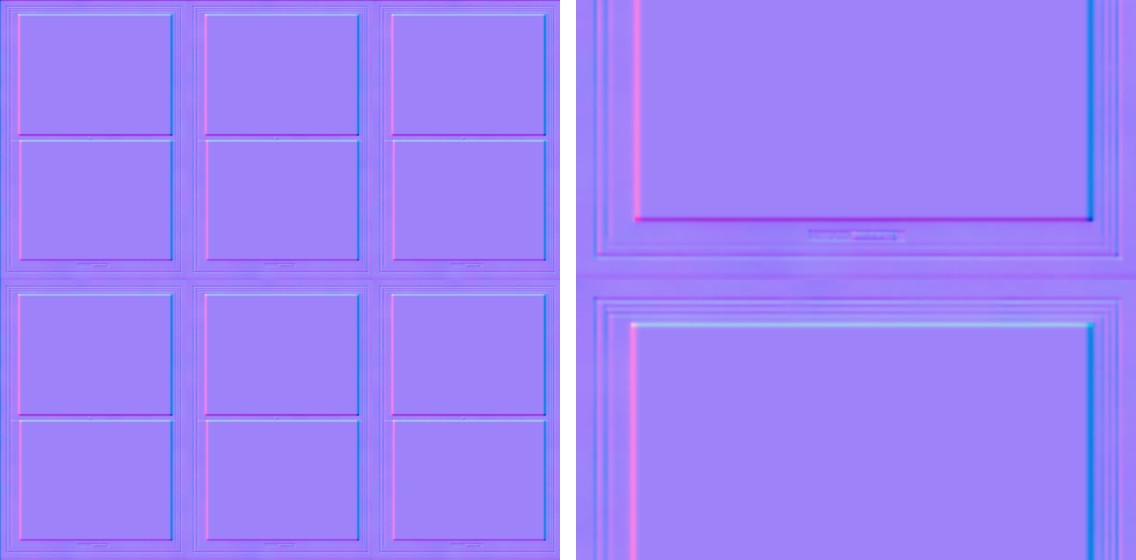
Left, the full canvas; right, a detail of the centre.
Write a three.js fragment shader that draws this texture map.

```glsl
// Tangent-space normal map of sash windows, three across and two down.
// Each cell sums the surface tilt of bevelled panes, grooved mouldings, a latch
// and a handle, then turns that tilt into colour; faint noise wears the frame.
varying vec2 vUv;

const vec2 REPEATS = vec2(3.0, 2.0);
const vec2 CELL = vec2(256.0, 384.0);          // design units per window, y down
const vec3 FLAT_COLOR = vec3(0.62, 0.51, 0.98);
const float RED_RISE = 0.33;                   // tilt toward the left edge
const float RED_FALL = 0.56;                   // tilt toward the right edge
const float GREEN_RISE = 0.25;                 // tilt toward the top edge
const float GREEN_FALL = 0.34;                 // tilt toward the bottom edge
const vec3 BLUE_LOSS = vec3(0.08, 0.05, 0.17); // sideways, top, bottom
const vec2 PANE_WIDTH = vec2(1.7, 1.2);        // upright edges, level edges
const vec2 GROOVE_WIDTH = vec2(1.05, 0.95);
const vec2 DETAIL_WIDTH = vec2(0.85);
const vec2 SKIRT_WIDTH = vec2(5.0);
const float SKIRT = 0.12;                      // broad shading beside the panes
const float GROOVE_GAP = 1.8;
const float GRAIN = 0.04;
const float SWELL = 0.12;

// Rectangles: left, top, right, bottom
const vec4 UPPER_PANE = vec4(26.2, 20.5, 235.2, 185.0);
const vec4 LOWER_PANE = vec4(28.0, 193.3, 235.2, 356.3);
const vec4 OUTER_FRAME = vec4(10.6, 10.2, 247.2, 372.4);
const vec4 INNER_FRAME = vec4(15.2, 13.4, 244.0, 370.5);
const vec4 SASH = vec4(16.4, 16.6, 240.8, 367.5);
const vec4 HANDLE = vec4(107.0, 361.6, 149.5, 366.0);
const vec4 GRIP = vec4(127.0, 362.6, 145.5, 365.4);
const vec2 LATCH = vec2(123.0, 189.8);

float hash(vec2 p) {
  vec3 q = fract(vec3(p.xyx) * 0.1031);
  q += dot(q, q.yzx + 33.33);
  return fract((q.x + q.y) * q.z);
}

float noise(vec2 p) {
  vec2 i = floor(p), f = fract(p);
  f = f * f * (3.0 - 2.0 * f);
  return mix(mix(hash(i), hash(i + vec2(1.0, 0.0)), f.x),
             mix(hash(i + vec2(0.0, 1.0)), hash(i + 1.0), f.x), f.y);
}

vec2 noiseTilt(vec2 p) { return vec2(noise(p), noise(p + 47.0)) - 0.5; }

// Soft line profile and soft interval
float pulse(float t, float width) { return exp(-t * t / (width * width)); }

float span(float t, float a, float b) {
  return smoothstep(a - 0.9, a + 0.9, t) * (1.0 - smoothstep(b - 0.9, b + 0.9, t));
}

float inside(vec2 p, vec4 r) { return span(p.x, r.x, r.z) * span(p.y, r.y, r.w); }

// Tilt of a sunken rectangle: opposite edges lean opposite ways
vec2 bevel(vec2 p, vec4 r, vec2 width) {
  vec2 lean = vec2(pulse(p.x - r.x, width.x) - pulse(p.x - r.z, width.x),
                   pulse(p.y - r.y, width.y) - pulse(p.y - r.w, width.y));
  return lean * vec2(span(p.y, r.y - 1.0, r.w + 1.0),
                     span(p.x, r.x - 1.0, r.z + 1.0));
}

// Two opposed bevels make a narrow raised outline
vec2 moulding(vec2 p, vec4 r) {
  vec4 grown = r + GROOVE_GAP * vec4(-1.0, -1.0, 1.0, 1.0);
  return bevel(p, r, GROOVE_WIDTH) - 0.8 * bevel(p, grown, GROOVE_WIDTH);
}

vec2 windowTilt(vec2 p) {
  float frame = 1.0 - max(inside(p, UPPER_PANE), inside(p, LOWER_PANE));
  float worn = 0.7 + 0.6 * noise(p * 0.09);
  float sill = smoothstep(362.0, 366.0, p.y);

  // Frame and sash mouldings, the inner ones fading at the sill
  vec2 inner = 0.24 * moulding(p, INNER_FRAME) + 0.24 * moulding(p, SASH) * frame;
  vec2 tilt = worn * (0.42 * moulding(p, OUTER_FRAME) + inner * (1.0 - 0.6 * sill));

  // Meeting rail and its latch
  tilt.y += 0.5 * pulse(p.y - 193.0, 1.0) * span(p.x, 15.0, 241.0);
  vec2 toLatch = p - LATCH;
  float latchRadius = length(toLatch);
  tilt -= 0.35 * toLatch / max(latchRadius, 0.5) * pulse(latchRadius - 2.0, 0.9);

  // Handle with a rough grip
  tilt -= vec2(0.15, 0.3) * bevel(p, HANDLE, DETAIL_WIDTH);
  tilt += vec2(0.25, 0.38) * bevel(p, GRIP, DETAIL_WIDTH);
  tilt += 0.15 * (noise(p * 0.6) - 0.5) * inside(p, HANDLE);

  // Panes, with shading that spreads over the frame only
  tilt += bevel(p, UPPER_PANE, PANE_WIDTH);
  tilt += vec2(0.92, 0.75) * bevel(p, LOWER_PANE, PANE_WIDTH);
  tilt += SKIRT * frame * (bevel(p, UPPER_PANE, SKIRT_WIDTH) + bevel(p, LOWER_PANE, SKIRT_WIDTH));

  // Worn paint in fine grain and broad swells, left off the glass
  vec2 wear = GRAIN * noiseTilt(p * 0.3) + SWELL * noiseTilt(p * 0.045);
  return tilt + wear * frame;
}

void main() {
  vec2 sheet = vec2(vUv.x, 1.0 - vUv.y) * REPEATS;
  vec2 p = fract(sheet) * CELL;
  vec2 tilt = windowTilt(p);

  // Seam between rows, and the sheet's left and top rims
  tilt.y -= 0.18 * pulse(p.y - 382.4, 1.6);
  tilt.x -= 0.9 * pulse(sheet.x * CELL.x, 1.4);
  tilt.y -= 0.9 * pulse(sheet.y * CELL.y, 1.4);

  tilt = clamp(tilt, -1.0, 1.0);
  vec3 color = FLAT_COLOR;
  color.r += tilt.x * (tilt.x > 0.0 ? RED_RISE : RED_FALL);
  color.g += tilt.y * (tilt.y > 0.0 ? GREEN_RISE : GREEN_FALL);
  color.b -= BLUE_LOSS.x * tilt.x * tilt.x
           + (tilt.y > 0.0 ? BLUE_LOSS.y : BLUE_LOSS.z) * tilt.y * tilt.y;
  gl_FragColor = vec4(clamp(color, 0.0, 1.0), 1.0);
}
```
